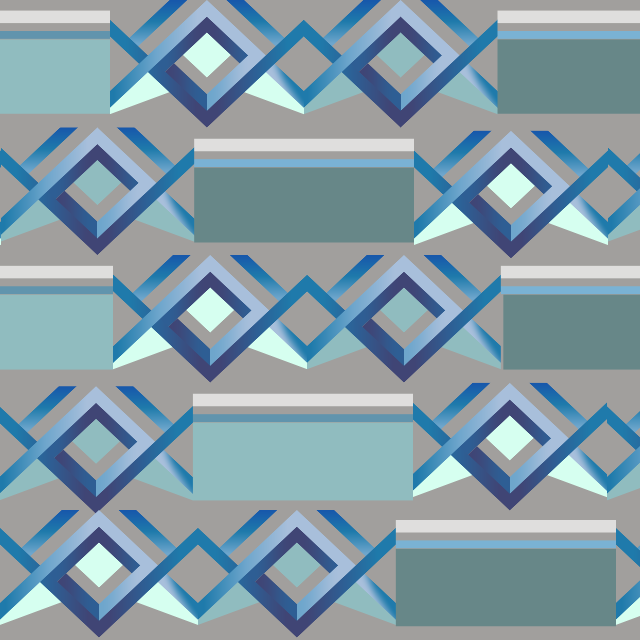
Reproduce this pattern procedurally as a WebGL 2 fragment shader.

```glsl
#version 300 es
precision highp float;

uniform vec2 u_resolution;
out vec4 fragColor;

// Layout, in a canvas 768 units wide, y measured downward
const float CANVAS = 768.0;
const int ROWS = 5;
const float BLOCK_WIDTH = 264.0;
const float CELL_WIDTH[5] = float[5](232.5, 232.3, 232.5, 232.5, 237.5);
const float ROW_START[5] = float[5](132.0, 497.0, 136.0, 495.5, 0.0);
const float FIRST_TOP[5] = float[5](0.0, 157.0, 306.0, 459.5, 612.0);
const float SECOND_TOP[5] = float[5](0.0, 153.0, 306.0, 463.5, 612.0);
const float BAR_TOP[5] = float[5](12.7, 166.5, 319.0, 472.5, 624.0);
const float PANEL_END[5] = float[5](136.5, 291.0, 443.5, 600.5, 751.5);

// Motif: ribbon edges measured along the two diagonals
const float SLOPE = 0.94;
const float RIBBON = 20.0;
const float INNER_TOP = 39.0;
const float FILL_END = 93.0;
const float RING_END = 113.0;
const float LOWER_START = 133.0;
const float LOWER_END = 153.0;
const float FAR = 400.0;

const vec3 GROUND = vec3(0.630, 0.625, 0.615);
const vec3 BAR = vec3(0.875, 0.870, 0.865);
const vec3 MINT = vec3(0.84, 1.00, 0.94);
const vec3 AQUA = vec3(0.565, 0.737, 0.750);
const vec3 SLATE = vec3(0.405, 0.530, 0.535);
const vec3 STRIP_LIGHT = vec3(0.48, 0.70, 0.83);
const vec3 STRIP_DEEP = vec3(0.38, 0.58, 0.68);
const vec3 ROYAL = vec3(0.09, 0.34, 0.67);
const vec3 OCEAN = vec3(0.12, 0.48, 0.67);
const vec3 SKY = vec3(0.43, 0.65, 0.80);
const vec3 PALE = vec3(0.66, 0.75, 0.86);
const vec3 NAVY = vec3(0.25, 0.27, 0.46);
const vec3 STEEL = vec3(0.18, 0.37, 0.58);

float pixel;

// Soft coverage of the interval lo..hi
float span(float x, float lo, float hi) {
    return clamp((x - lo) / pixel + 0.5, 0.0, 1.0) * clamp((hi - x) / pixel + 0.5, 0.0, 1.0);
}

// Three-stop gradient
vec3 ramp(vec3 a, vec3 b, vec3 c, float t) {
    return mix(mix(a, b, clamp(t * 2.0, 0.0, 1.0)), c, clamp(t * 2.0 - 1.0, 0.0, 1.0));
}

vec3 motif(vec3 color, float u, float v, vec3 fill) {
    float k = abs(u) * SLOPE;
    float p = v - k;
    float q = v + k;
    bool rightSide = u > 0.0;

    // Wings and central diamond
    float wingFloor = 111.0 + (abs(u) - 46.0) * 0.37;
    float wing = span(p, RIBBON - 1.0, FAR) * span(q, LOWER_END - 1.0, FAR) * span(v, 0.0, wingFloor);
    float core = span(p, INNER_TOP - 1.0, FAR) * span(q, -FAR, FILL_END);
    color = mix(color, fill, max(wing, core));

    // Short straps cut off at the top
    float strap = span(p, -42.0, -22.0) * span(v, 0.0, FAR) * span(q, -FAR, LOWER_START + 1.0);
    color = mix(color, ramp(ROYAL, OCEAN, SKY, v / 52.0), strap);

    // Dark upper ring
    float ringEnd = rightSide ? RING_END : LOWER_START;
    float ring = span(p, RIBBON - 1.0, INNER_TOP) * span(q, -FAR, ringEnd + 1.0);
    color = mix(color, mix(NAVY, STEEL, smoothstep(5.0, 50.0, k)), ring);

    // Inner lower arms: pale on the right, dark on the left
    float armStart = rightSide ? RIBBON - 1.0 : INNER_TOP;
    float arm = span(q, RING_END, LOWER_START + 1.0) * span(p, armStart, FAR);
    vec3 armColor = rightSide ? mix(SKY, PALE, smoothstep(0.0, 50.0, k))
                              : mix(STEEL, NAVY, smoothstep(5.0, 45.0, k));
    color = mix(color, armColor, arm);

    // Long ribbons, woven over and under
    float falling = span(p, 0.0, RIBBON);
    vec3 fallingColor = ramp(PALE, SKY, OCEAN, (k - 10.0) / 95.0);
    if (rightSide) {
        float shade = smoothstep(60.0, 112.0, k + 16.0 - 1.6 * p);
        fallingColor = mix(PALE, OCEAN, shade * smoothstep(66.0, 90.0, k));
    }
    float rising = span(q, LOWER_START, LOWER_END);
    vec3 risingColor = ramp(NAVY, STEEL, OCEAN, (k - 12.0) / 80.0);
    vec3 risingTop = mix(mix(color, fallingColor, falling), risingColor, rising);
    vec3 fallingTop = mix(mix(color, risingColor, rising), fallingColor, falling);
    return rightSide ? risingTop : fallingTop;
}

vec3 block(vec3 color, float x, float y, float panelHeight, float inset, bool light) {
    color = mix(color, BAR, span(y, 0.0, 15.0));
    color = mix(color, light ? STRIP_DEEP : STRIP_LIGHT, span(y, 24.5, 33.9));
    float panel = span(y, 34.6, panelHeight) * span(x, inset - 1.0, FAR);
    return mix(color, light ? AQUA : SLATE, panel);
}

void main() {
    pixel = CANVAS / u_resolution.y;
    vec2 pos = gl_FragCoord.xy / u_resolution * CANVAS;
    pos.y = CANVAS - pos.y;

    vec3 color = GROUND;
    for (int row = 0; row < ROWS; row++) {
        // Each period holds two motifs and one block
        float cell = CELL_WIDTH[row];
        float period = 2.0 * cell + BLOCK_WIDTH;
        float index = floor((pos.x - ROW_START[row]) / period);
        float x = pos.x - ROW_START[row] - index * period;
        bool first = x < cell;
        float top = first ? FIRST_TOP[row] : SECOND_TOP[row];
        vec3 woven = motif(color, x - cell * (first ? 0.5 : 1.5), pos.y - top, first ? MINT : AQUA);

        bool light = index < 0.0 && row != 1;
        float inset = row == 2 && index == 0.0 ? 4.0 : 0.0;
        vec3 slab = block(color, x - 2.0 * cell, pos.y - BAR_TOP[row], PANEL_END[row] - BAR_TOP[row], inset, light);
        color = mix(woven, slab, span(x, 2.0 * cell, FAR * 4.0));
    }
    fragColor = vec4(color, 1.0);
}
```
